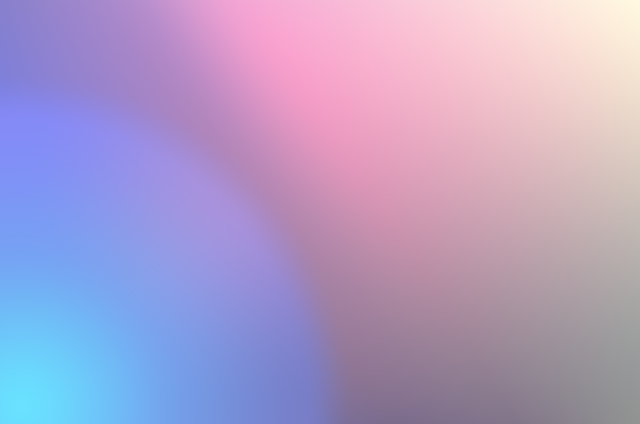
Reproduce this background procedurally as a Shadertoy shader.

```glsl
#define DISC_CENTER vec2(0.05, 0.04)
#define DISC_RADIUS 0.725
#define DISC_SOFTNESS 0.065
#define RIDGE_START 0.38
#define RIDGE_SLOPE 0.43
#define VALLEY_OFFSET 0.20
#define HALF_PI 1.5707963

// Smooth cubic through four evenly spaced colours
vec3 cubicRamp(vec3 a, vec3 b, vec3 c, vec3 d, float t) {
    float u = 3.0 * t;
    float p = u - 1.0, q = u - 2.0, r = u - 3.0;
    return -a * p * q * r / 6.0 + b * u * q * r / 2.0
           - c * u * p * r / 2.0 + d * u * p * q / 6.0;
}

// Diagonal pink ridge between a mauve valley and a cream to grey side
vec3 backdrop(vec2 uv) {
    float depth = 1.0 - uv.y;
    vec3 violet = mix(vec3(0.53, 0.50, 0.80), vec3(0.48, 0.50, 0.87), min(depth * 4.0, 1.0));
    vec3 valley = cubicRamp(vec3(0.67, 0.54, 0.80), vec3(0.68, 0.52, 0.73),
                            vec3(0.64, 0.50, 0.64), vec3(0.48, 0.42, 0.55), depth);
    vec3 ridge = cubicRamp(vec3(0.96, 0.65, 0.83), vec3(0.92, 0.60, 0.75),
                           vec3(0.71, 0.55, 0.64), vec3(0.51, 0.46, 0.54), depth);
    vec3 side = cubicRamp(vec3(1.00, 0.98, 0.88), vec3(0.88, 0.82, 0.77),
                          vec3(0.68, 0.67, 0.66), vec3(0.57, 0.58, 0.57), depth);

    float ridgeX = RIDGE_START + RIDGE_SLOPE * depth;
    float valleyX = ridgeX - VALLEY_OFFSET;
    vec3 color = mix(violet, valley, clamp(uv.x / valleyX, 0.0, 1.0));
    color = mix(color, ridge, smoothstep(valleyX - 0.02, ridgeX + 0.02, uv.x));
    return mix(color, side, clamp((uv.x - ridgeX) / (1.0 - ridgeX), 0.0, 1.0));
}

// Cyan core, blue body and a rim whose hue turns with the angle
vec3 discColor(vec2 offset) {
    float radius = length(offset) / DISC_RADIUS;
    float turn = clamp(atan(offset.y, max(offset.x, 0.0001)) / HALF_PI, 0.0, 1.0);
    vec3 rimLow = vec3(0.47, 0.49, 0.78);
    vec3 rimMiddle = vec3(0.67, 0.57, 0.86);
    vec3 rimHigh = vec3(0.52, 0.54, 0.97);
    vec3 rim = mix(mix(rimLow, rimMiddle, smoothstep(0.0, 0.5, turn)),
                   rimHigh, smoothstep(0.5, 1.0, turn));
    vec3 core = vec3(0.41, 0.89, 1.00);
    vec3 body = vec3(0.45, 0.655, 0.95);
    vec3 color = mix(core, body, smoothstep(-0.05, 0.55, radius));
    return mix(color, rim, smoothstep(0.3, 1.0, radius));
}

void mainImage(out vec4 fragColor, in vec2 fragCoord) {
    vec2 uv = fragCoord / iResolution.xy;
    vec2 offset = fragCoord / iResolution.y - DISC_CENTER;

    // Soft disc over the backdrop
    float edge = length(offset) - DISC_RADIUS;
    float cover = 1.0 - smoothstep(-DISC_SOFTNESS, DISC_SOFTNESS, edge);
    vec3 color = mix(backdrop(uv), discColor(offset), cover);
    fragColor = vec4(clamp(color, 0.0, 1.0), 1.0);
}
```
